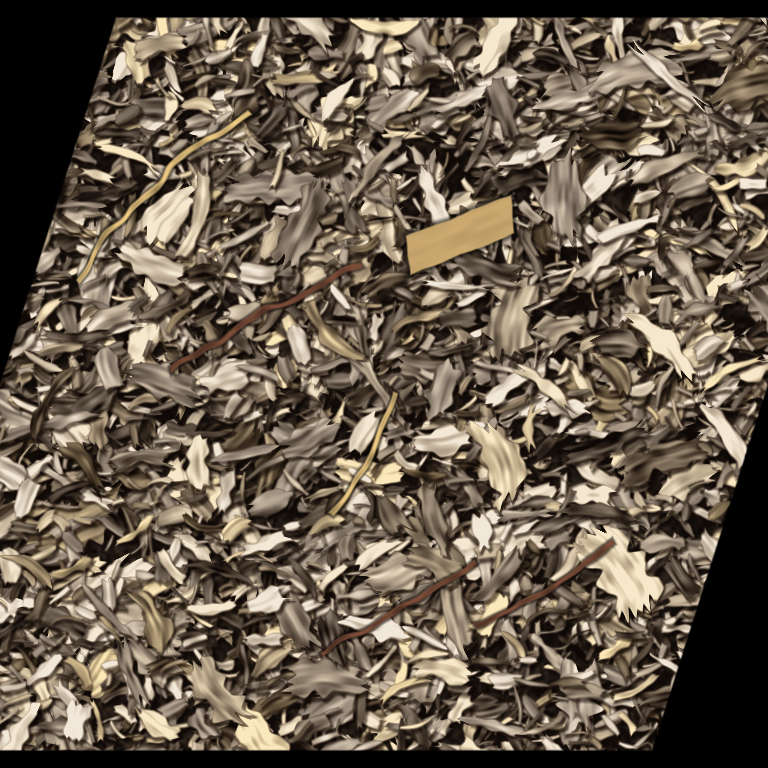
Write a WebGL 1 fragment shader that draws this texture.

```glsl
precision highp float;
// Sunlit shredded wood mulch: layered splinters, a few twigs and a tan slab in a slanted black frame.
uniform vec2 u_resolution;

const vec3 GAP = vec3(0.05, 0.03, 0.02);
const vec3 BARK = vec3(0.24, 0.19, 0.15);
const vec3 WEATHERED = vec3(0.43, 0.38, 0.33);
const vec3 WOOD = vec3(0.62, 0.56, 0.50);
const vec3 PALE = vec3(0.79, 0.73, 0.65);
const vec3 SUNLIT = vec3(0.95, 0.91, 0.85);
const vec3 STRAW = vec3(0.80, 0.68, 0.44);
const vec3 RED_BARK = vec3(0.42, 0.26, 0.19);
const vec3 TAN = vec3(0.77, 0.64, 0.42);

const int LAYERS = 11;
const int TWIGS = 5;
const float DENSITY = 0.62;
const float COARSE_CELLS = 8.0;
const float FINE_CELLS = 36.0;
const float TILT = 0.35;
const float SHADOW = 0.62;
const vec2 SHADOW_SHIFT = vec2(0.003, -0.004);
const float SOFT = 0.0018;
const vec2 SLAB_CENTRE = vec2(0.60, 0.694);
const vec2 SLAB_HALF = vec2(0.075, 0.026);
const float FRAME_SLANT = 0.317;
const float FRAME_MARGIN = 0.023;

float hash(vec2 p) {
  vec3 a = fract(p.xyx * 0.1031);
  a += dot(a, a.yzx + 33.33);
  return fract((a.x + a.y) * a.z);
}

vec4 hash4(vec2 p) {
  vec4 a = fract(p.xyxy * vec4(0.1031, 0.1030, 0.0973, 0.1099));
  a += dot(a, a.wzxy + 33.33);
  return fract((a.xxyz + a.yzzw) * a.zywx);
}

float noise(vec2 p) {
  vec2 i = floor(p), f = fract(p);
  f = f * f * (3.0 - 2.0 * f);
  return mix(mix(hash(i), hash(i + vec2(1, 0)), f.x),
             mix(hash(i + vec2(0, 1)), hash(i + vec2(1, 1)), f.x), f.y);
}

vec2 turn(vec2 v, float angle) {
  float c = cos(angle), s = sin(angle);
  return vec2(c * v.x + s * v.y, c * v.y - s * v.x);
}

float cover(float dist) { return smoothstep(SOFT, -SOFT, dist); }

// Tone 0..1 runs evenly through the six wood colours.
vec3 woodColour(float tone) {
  float t = clamp(tone, 0.0, 1.0) * 5.0;
  vec3 c = mix(GAP, BARK, clamp(t, 0.0, 1.0));
  c = mix(c, WEATHERED, clamp(t - 1.0, 0.0, 1.0));
  c = mix(c, WOOD, clamp(t - 2.0, 0.0, 1.0));
  c = mix(c, PALE, clamp(t - 3.0, 0.0, 1.0));
  return mix(c, SUNLIT, clamp(t - 4.0, 0.0, 1.0));
}

// Splinter with ragged sides, tapering tips and torn ends.
float chipDistance(vec2 l, vec2 size, float seed) {
  float along = l.x / size.x;
  float ragged = noise(vec2(l.x * 75.0 + seed, seed)) - 0.5;
  float width = size.y * (1.0 - 0.4 * along * along + 0.8 * ragged);
  float reach = size.x * (1.0 - 0.4 * noise(vec2(l.y * 190.0 + seed, 7.0)));
  return max(abs(l.x) - reach, abs(l.y) - width);
}

void addChips(vec2 p, float layer, inout float tone, inout float warmth) {
  float cells = mix(COARSE_CELLS, FINE_CELLS, fract(layer * 0.618));
  vec2 q = p * cells + layer * 3.7;
  for (int j = -1; j <= 1; j++) {
    for (int i = -1; i <= 1; i++) {
      vec2 cell = floor(q) + vec2(i, j);
      vec4 place = hash4(cell + layer * 37.0 + 5.0);
      vec4 form = hash4(cell + layer * 53.0 + 211.0);
      if (place.w > DENSITY) continue;
      vec2 d = (q - cell - 0.5 - (place.xy - 0.5) * 0.7) / cells;
      float swing = place.z * 2.0 - 1.0;
      float angle = TILT + 1.57 * swing * sqrt(abs(swing));
      float halfLength = mix(0.3, 0.95, form.x) / cells;
      vec2 size = halfLength * vec2(1.0, mix(0.08, 0.42, pow(form.y, 1.5)));
      vec2 l = turn(d, angle);
      l.y += (form.w - 0.5) * 0.5 * l.x * l.x / halfLength;
      if (abs(l.y) > size.y * 1.4 + 0.01 || abs(l.x) > size.x + 0.01) continue;

      float seed = floor(form.w * 400.0);
      float shade = chipDistance(l - turn(SHADOW_SHIFT, angle), size, seed);
      tone *= 1.0 - SHADOW * smoothstep(0.004, -0.002, shade);
      float dist = chipDistance(l, size, seed);
      float fibre = noise(l * vec2(28.0, 210.0) + seed) - 0.5;
      float blotch = noise(l * vec2(60.0, 95.0) + seed + 31.0) - 0.5;
      float wood = mix(0.2, 1.04, form.z) + 0.5 * fibre + 0.35 * blotch;
      wood *= mix(0.7, 1.0, smoothstep(0.0, -0.003, dist));
      float mask = cover(dist);
      tone = mix(tone, wood, mask);
      warmth = mix(warmth, pow(form.w * 2.0 - 1.0, 3.0), mask);
    }
  }
}

void main() {
  vec2 p = gl_FragCoord.xy / u_resolution;
  vec2 warp = vec2(noise(p * 38.0), noise(p * 38.0 + 70.0)) - 0.5;
  vec2 q = p + 0.006 * warp;

  // Dark litter, then splinters from the bottom up
  float tone = 0.22 * noise(p * 170.0) * noise(p * 60.0);
  float warmth = 0.0;
  for (int k = 0; k < LAYERS; k++) addChips(q, float(k), tone, warmth);
  vec3 colour = woodColour(tone) * (1.0 + warmth * vec3(0.04, 0.0, -0.16));

  // Bent twigs and straw
  for (int k = 0; k < TWIGS; k++) {
    vec4 h = hash4(vec2(float(k) * 17.0 + 3.0, 41.0));
    vec2 l = turn(q - mix(vec2(0.15), vec2(0.85), h.xy), mix(0.3, 1.1, h.z));
    l.y += (h.w - 0.5) * 2.5 * l.x * l.x + 0.012 * (noise(vec2(l.x * 22.0, h.x * 90.0)) - 0.5);
    float dist = max(abs(l.y) - 0.0035, abs(l.x) - mix(0.09, 0.17, h.w));
    colour *= 1.0 - 0.6 * smoothstep(0.005, 0.0, dist);
    vec3 bark = mix(RED_BARK, STRAW, step(0.45, h.z)) * (0.75 + 0.5 * noise(l * vec2(60.0, 240.0)));
    colour = mix(colour, bark, cover(dist));
  }

  // Smooth tan slab
  vec2 s = turn(p - SLAB_CENTRE, 0.38);
  s.x -= 0.3 * s.y;
  vec2 over = abs(s) - SLAB_HALF + 0.003 * noise(p * 60.0);
  float slab = max(over.x, over.y);
  colour *= 1.0 - 0.6 * smoothstep(0.008, 0.0, slab);
  colour = mix(colour, TAN * (0.96 + 0.08 * noise(s * vec2(30.0, 120.0))), cover(slab));

  // Slanted black frame
  float slant = p.x - FRAME_SLANT * (p.y - 0.5);
  float frame = max(abs(slant - 0.5) - 0.5, abs(p.y - 0.5) - 0.5 + FRAME_MARGIN);
  gl_FragColor = vec4(colour * cover(frame), 1.0);
}
```
